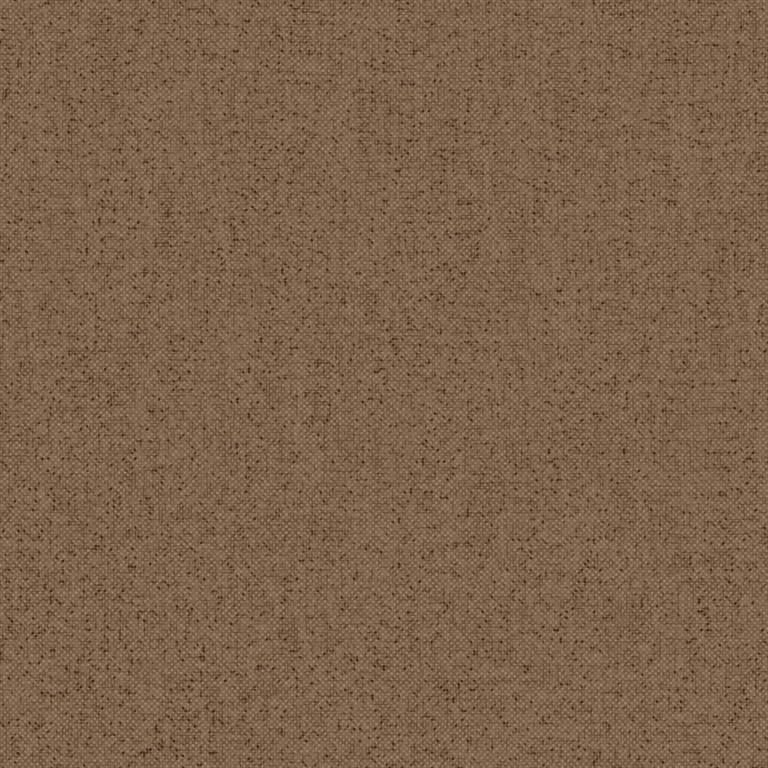
This texture is drawn by a WebGL 1 fragment shader. Its source:

```glsl
precision highp float;

uniform vec2 u_resolution;

const float THREADS = 256.0;       // threads across the canvas
const float WOBBLE = 0.35;         // drift of threads, in thread widths
const float BASE_TONE = 0.46;
const float CROWN_TONE = 0.28;     // rounding of each crossing
const float WEAVE_TONE = 0.36;     // raised weft against sunken warp
const float SLUB_TONE = 0.20;      // uneven yarn along its length
const float GRAIN_TONE = 0.30;     // variation between crossings
const float SEAM_WIDTH = 0.28;
const float SEAM_DEPTH = 0.42;
const float HOLE_SHARE = 0.13;
const float HOLE_RADIUS = 0.78;
const vec3 THREAD_DARK = vec3(0.395, 0.288, 0.203);
const vec3 THREAD_LIGHT = vec3(0.605, 0.500, 0.405);
const vec3 HOLE_COLOR = vec3(0.24, 0.15, 0.08);
const float PI = 3.14159;
const int SAMPLES = 4;             // antialiasing grid per axis

float hash(vec2 p) {
  return fract(sin(dot(p, vec2(127.1, 311.7))) * 43758.5453);
}

float noise(vec2 p) {
  vec2 i = floor(p);
  vec2 f = fract(p);
  f = f * f * (3.0 - 2.0 * f);
  float low = mix(hash(i), hash(i + vec2(1.0, 0.0)), f.x);
  float high = mix(hash(i + vec2(0.0, 1.0)), hash(i + 1.0), f.x);
  return mix(low, high, f.y);
}

// Dark seam between neighbouring threads, present on short stretches only
float seam(float across, float along, float seed) {
  float id = floor(across + 0.5);
  float offset = (across - id) / SEAM_WIDTH;
  float stretch = noise(vec2(id * 7.0 + seed, along * 0.35));
  return exp(-offset * offset) * smoothstep(0.55, 0.95, stretch);
}

// Soft uneven opening at some thread corners, mostly faint
float hole(vec2 p) {
  vec2 corner = floor(p + 0.5);
  float present = step(hash(corner + 53.0), HOLE_SHARE);
  float depth = hash(corner + 87.0);
  float size = HOLE_RADIUS * mix(0.65, 1.0, depth);
  float stretch = mix(0.75, 1.3, hash(corner + 19.0));
  float reach = length((p - corner) * vec2(stretch, 1.0 / stretch));
  float strength = mix(0.3, 1.0, depth * depth);
  return present * strength * (1.0 - smoothstep(size * 0.35, size, reach));
}

vec3 fabric(vec2 uv) {
  vec2 drift = vec2(noise(uv * 45.0), noise(uv * 45.0 + 71.0)) - 0.5;
  vec2 p = uv * THREADS + WOBBLE * drift;
  vec2 cell = floor(p);
  vec2 bump = cos(PI * (fract(p) - 0.5));

  // Plain weave: warp and weft take turns on top, in staggered rows
  float weftOnTop = mod(cell.x + cell.y, 2.0);
  float crown = bump.x * bump.y;
  float weave = crown * (2.0 * weftOnTop - 1.0);

  // Yarn variation
  float warpSlub = noise(vec2(cell.x * 5.0 + 13.0, p.y * 0.15));
  float weftSlub = noise(vec2(cell.y * 5.0 + 410.0, p.x * 0.15));
  float slub = mix(warpSlub, weftSlub, weftOnTop) - 0.5;
  float grain = hash(cell) - 0.5;

  float tone = BASE_TONE + CROWN_TONE * crown + WEAVE_TONE * weave;
  tone += SLUB_TONE * slub + GRAIN_TONE * grain;
  tone -= SEAM_DEPTH * max(seam(p.x, p.y, 3.0), seam(p.y, p.x, 900.0));

  vec3 color = mix(THREAD_DARK, THREAD_LIGHT, clamp(tone, -0.4, 1.2));
  return mix(color, HOLE_COLOR, hole(p));
}

void main() {
  float scale = min(u_resolution.x, u_resolution.y);
  vec3 sum = vec3(0.0);
  for (int y = 0; y < SAMPLES; y++) {
    for (int x = 0; x < SAMPLES; x++) {
      vec2 offset = (vec2(float(x), float(y)) + 0.5) / float(SAMPLES) - 0.5;
      sum += fabric((gl_FragCoord.xy + offset) / scale);
    }
  }
  gl_FragColor = vec4(sum / float(SAMPLES * SAMPLES), 1.0);
}
```
